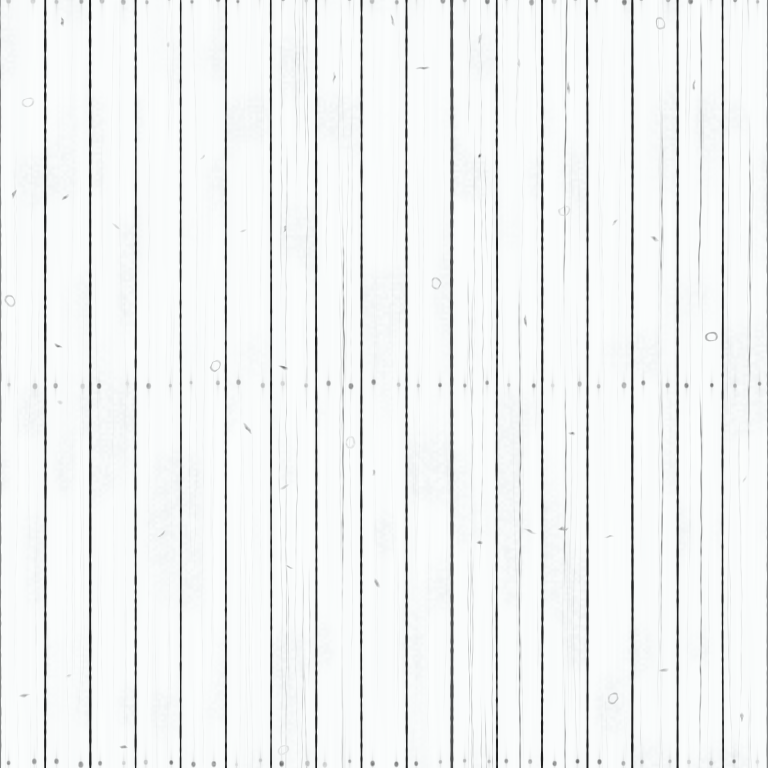
Reproduce this texture procedurally as a WebGL 1 fragment shader.

```glsl
precision highp float;
uniform vec2 u_resolution;

const float PLANKS = 17.0;
const float KNOT_ROWS = 6.0;
const vec3 PAINT = vec3(0.985, 0.993, 0.992);
const vec3 GAP = vec3(0.13, 0.135, 0.135);

float hash(vec2 p) {
  return fract(sin(dot(p, vec2(127.1, 311.7))) * 43758.547);
}

float noise(vec2 p) {
  vec2 i = floor(p);
  vec2 f = fract(p);
  f = f * f * (3.0 - 2.0 * f);
  return mix(mix(hash(i), hash(i + vec2(1.0, 0.0)), f.x),
             mix(hash(i + vec2(0.0, 1.0)), hash(i + 1.0), f.x), f.y);
}

float same(float a, float b) {
  return 1.0 - step(0.5, abs(a - b));
}

// Box-filtered coverage of a line, also valid below one pixel
float stroke(float d, float halfWidth, float px) {
  return clamp((d + halfWidth) / px + 0.5, 0.0, 1.0)
       - clamp((d - halfWidth) / px + 0.5, 0.0, 1.0);
}

// Dark gaps between planks, with slightly ragged edges
float seams(vec2 uv, float px) {
  float id = floor(uv.x * PLANKS + 0.5);
  float wide = same(id, 10.0);
  float border = same(id, 0.0) + same(id, PLANKS);
  float wobble = 0.0009 * (noise(vec2(id * 7.3, uv.y * 5.0)) - 0.5);
  float ragged = 0.0006 * (noise(vec2(id * 3.1, uv.y * 170.0)) - 0.5);
  float halfWidth = mix(0.0010, 0.0014, hash(vec2(id, 4.0))) + 0.0008 * wide;
  float d = uv.x - id / PLANKS + wobble;
  float line = stroke(d, halfWidth + ragged, px);
  float halo = 0.08 * exp(-abs(d) / 0.0015);
  return max(line * (1.0 - 0.2 * wide), halo) * (1.0 - 0.45 * border);
}

// Broken, wandering splits that follow the grain
float cracks(vec2 uv, float plank, float px) {
  float dense = same(plank, 6.0) + same(plank, 10.0);
  float split = max(step(10.5, plank), same(plank, 7.0)) * (1.0 - same(plank, 13.0));
  float ink = 0.0;
  for (int i = 0; i < 7; i++) {
    float k = float(i);
    vec2 seed = vec2(plank * 5.3 + 1.0, k * 9.7);
    float main = same(k, 0.0) * split;
    float x = mix(0.14, 0.86, hash(seed));
    x = mix(x, mix(0.45, 0.65, hash(seed + 2.0)), main);
    x += 0.12 * (noise(vec2(seed.x + k * 17.0, uv.y * 5.0)) - 0.5);
    x += 0.025 * (noise(vec2(seed.x + k * 31.0, uv.y * 45.0)) - 0.5);
    float run = smoothstep(0.42, 0.7, noise(vec2(seed.x + k * 13.0, uv.y * 5.5 + k)));
    float broken = 0.25 + 0.75 * noise(vec2(seed.x + k * 23.0, uv.y * 110.0));
    float strength = 0.07 + 0.24 * dense + 0.08 * split + 0.5 * main;
    float halfWidth = 0.0005 + 0.0004 * main;
    float d = uv.x - (plank + x) / PLANKS;
    ink = max(ink, stroke(d, halfWidth, px) * run * broken * strength);
  }
  return ink;
}

// Small tilted smudges and a few open rings, scattered along each plank
float knots(vec2 uv, float plank) {
  float row = floor(uv.y * KNOT_ROWS);
  vec2 cell = vec2(plank, row);
  vec2 center = vec2((plank + mix(0.22, 0.78, hash(cell + 3.7))) / PLANKS,
                     (row + mix(0.12, 0.88, hash(cell + 8.2))) / KNOT_ROWS);
  float angle = 3.1416 * hash(cell + 12.9);
  vec2 axis = vec2(cos(angle), sin(angle));
  vec2 p = uv - center;
  p = vec2(dot(p, axis), dot(p, vec2(-axis.y, axis.x)));
  p.y += 0.0025 * (noise(uv * 190.0) - 0.5);
  float ring = step(0.83, hash(cell + 21.4));
  vec2 size = vec2(mix(0.005, 0.011, hash(cell + 5.1)), mix(0.0019, 0.0035, hash(cell + 6.6)));
  size = mix(size, vec2(0.010, 0.0075), ring);
  float e = length(p / size);
  float smudge = 1.0 - smoothstep(0.1, 1.0, e);
  float outline = 0.6 * (1.0 - smoothstep(0.0, 0.25, abs(e - 0.7)));
  float present = step(0.45, hash(cell + 17.3));
  float mottle = 0.35 + 0.65 * noise(uv * 330.0);
  return mix(smudge, outline, ring) * present * mottle * mix(0.2, 0.8, hash(cell + 30.5));
}

// Two painted nail heads per plank, on rows half a canvas apart
float nails(vec2 uv, float plank, float px) {
  float side = step(0.5, fract(uv.x * PLANKS));
  float row = floor(uv.y * 2.0 + 0.5);
  vec2 seed = vec2(plank * 2.0 + side, row + 40.0);
  vec2 center = vec2((plank + mix(0.24, 0.78, side) + 0.1 * (hash(seed) - 0.5)) / PLANKS,
                     row * 0.5 + 0.007 * same(row, 0.0) + 0.006 * (hash(seed + 5.0) - 0.5));
  vec2 p = uv - center;
  float radius = mix(0.0018, 0.0031, hash(seed + 9.0));
  float d = length(p * vec2(1.0, 0.75)) - radius;
  float soft = max(px, 0.0012);
  float head = (1.0 - smoothstep(-soft, soft, d)) * mix(0.15, 0.75, hash(seed + 14.0));
  float stain = 0.18 * exp(-abs(p.x) / 0.0012 - abs(p.y) / 0.008);
  return max(head * (0.7 + 0.3 * noise(uv * 400.0)), stain);
}

// Faint brush streaks and cloudy patches in the paint
float paintWear(vec2 uv, float plank) {
  float streak = noise(vec2(uv.x * 330.0, uv.y * 7.0 + plank * 11.0));
  float cloud = smoothstep(0.55, 0.9, noise(vec2(uv.x * 24.0 + plank * 3.0, uv.y * 13.0)));
  float speckle = noise(uv * 260.0);
  return 0.012 * streak + 0.03 * cloud * speckle;
}

void main() {
  vec2 uv = gl_FragCoord.xy / u_resolution;
  float px = 1.0 / u_resolution.x;
  float plank = floor(uv.x * PLANKS);
  vec3 color = PAINT - paintWear(uv, plank) * vec3(1.0, 0.95, 0.85);
  float marks = max(cracks(uv, plank, px), max(knots(uv, plank), nails(uv, plank, px)));
  color = mix(color, GAP + 0.06, marks);
  color = mix(color, GAP, seams(uv, px));
  gl_FragColor = vec4(color, 1.0);
}
```
